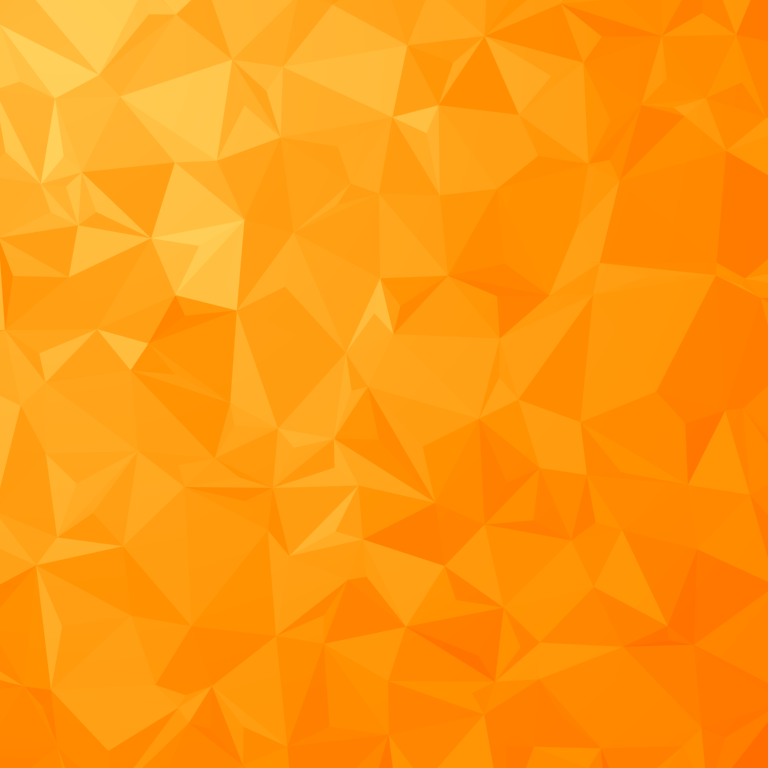
A WebGL 2 fragment shader for this background:

```glsl
#version 300 es
precision highp float;
// Low-poly mosaic of irregular triangles, fading from gold (top left) to deep orange.

uniform vec2 u_resolution;
out vec4 outColor;

const float GRID = 11.0;          // mesh cells per canvas height
const float MESH_ANGLE = 0.47;    // rotation that hides the grid directions
const float JITTER = 0.9;         // share of its cell a vertex may roam in
const float SPLIT_CHANCE = 0.34;  // triangles broken into three smaller ones
const vec2 GLOW_CENTER = vec2(0.07, 0.93);

// Integer hash: three random values in 0..1 for a cell and a salt.
vec3 hash3(ivec2 cell, int salt) {
  uvec3 v = uvec3(ivec3(cell, salt)) * 1664525u + 1013904223u;
  v.x += v.y * v.z; v.y += v.z * v.x; v.z += v.x * v.y;
  v ^= v >> 16u;
  v.x += v.y * v.z; v.y += v.z * v.x; v.z += v.x * v.y;
  return vec3(v >> 8u) / 16777216.0;
}

mat2 rotation(float angle) {
  float c = cos(angle), s = sin(angle);
  return mat2(c, s, -s, c);
}

float cross2(vec2 a, vec2 b) { return a.x * b.y - a.y * b.x; }

vec2 meshVertex(ivec2 cell) {
  return vec2(cell) + 0.5 + JITTER * (hash3(cell, 0).xy - 0.5);
}

float lineDistance(vec2 p, vec2 a, vec2 b) {
  return cross2(b - a, p - a) / max(length(b - a), 1e-4);
}

// Antialiased coverage of a triangle with either winding.
float triangleCoverage(vec2 p, vec2 a, vec2 b, vec2 c, float pixel) {
  float winding = sign(cross2(b - a, c - a));
  float inside = min(lineDistance(p, a, b),
                     min(lineDistance(p, b, c), lineDistance(p, c, a)));
  if (winding < 0.0) {
    inside = min(-lineDistance(p, a, b),
                 min(-lineDistance(p, b, c), -lineDistance(p, c, a)));
  }
  return clamp(inside / pixel + 0.5, 0.0, 1.0);
}

// Orange ramp: the tone is the green level, blue follows in the lights.
vec3 orangeRamp(float tone) {
  float green = clamp(tone, 0.42, 0.82);
  return vec3(1.0, green, max(0.0, (green - 0.57) * 1.42));
}

// Lighting over the canvas plus the random tilt of one facet.
vec3 facetColor(vec2 canvasPos, float tilt) {
  float d = distance(canvasPos, GLOW_CENTER);
  float base = 0.757 - 0.25 * d + 0.03 * d * d;
  float contrast = mix(0.21, 0.13, clamp(d, 0.0, 1.0));
  return orangeRamp(base + contrast * tilt);
}

// Adds one facet to the coverage-weighted colour sum.
void addFacet(inout vec4 sum, vec2 p, vec2 a, vec2 b, vec2 c, float tilt, float pixel) {
  float coverage = triangleCoverage(p, a, b, c, pixel);
  vec2 lit = mix((a + b + c) / 3.0, p, 0.3);
  vec2 canvasPos = lit * rotation(MESH_ANGLE) / GRID;
  sum += coverage * vec4(facetColor(canvasPos, tilt), 1.0);
}

// Adds a triangle, sometimes fanned into three around an inner point.
void addTriangle(inout vec4 sum, vec2 p, vec2 a, vec2 b, vec2 c,
                 ivec2 cell, int salt, float pixel) {
  vec3 random = hash3(cell, salt);
  float tilt = 0.75 * (random.x - 0.5) + 0.4 * (hash3(cell, 9).x - 0.5);
  if (random.y > SPLIT_CHANCE) {
    addFacet(sum, p, a, b, c, tilt, pixel);
    return;
  }
  vec3 weights = 0.25 + hash3(cell, salt + 2);
  weights /= weights.x + weights.y + weights.z;
  vec2 inner = a * weights.x + b * weights.y + c * weights.z;
  vec3 tilts = tilt + 0.7 * (hash3(cell, salt + 4) - 0.5);
  addFacet(sum, p, a, b, inner, tilts.x, pixel);
  addFacet(sum, p, b, c, inner, tilts.y, pixel);
  addFacet(sum, p, c, a, inner, tilts.z, pixel);
}

// Splits a mesh quad along a diagonal that stays inside it.
void addQuad(inout vec4 sum, vec2 p, ivec2 cell, float pixel) {
  vec2 a = meshVertex(cell), b = meshVertex(cell + ivec2(1, 0));
  vec2 c = meshVertex(cell + ivec2(1, 1)), d = meshVertex(cell + ivec2(0, 1));
  bool acInside = cross2(c - a, b - a) * cross2(c - a, d - a) < 0.0;
  bool bdInside = cross2(d - b, a - b) * cross2(d - b, c - b) < 0.0;
  bool acShorter = distance(a, c) < distance(b, d);
  if (acInside && (acShorter || !bdInside)) {
    addTriangle(sum, p, a, b, c, cell, 1, pixel);
    addTriangle(sum, p, a, c, d, cell, 2, pixel);
  } else {
    addTriangle(sum, p, a, b, d, cell, 1, pixel);
    addTriangle(sum, p, b, c, d, cell, 2, pixel);
  }
}

void main() {
  vec2 p = rotation(MESH_ANGLE) * (gl_FragCoord.xy / u_resolution.y) * GRID;
  float pixel = 1.2 * GRID / u_resolution.y;
  ivec2 home = ivec2(floor(p));
  vec4 sum = vec4(0.0);
  // Only the four quads around the home vertex can reach this point.
  for (int i = 0; i < 4; i++) addQuad(sum, p, home - ivec2(i & 1, i >> 1), pixel);
  outColor = vec4(sum.rgb / max(sum.a, 1e-4), 1.0);
}
```
